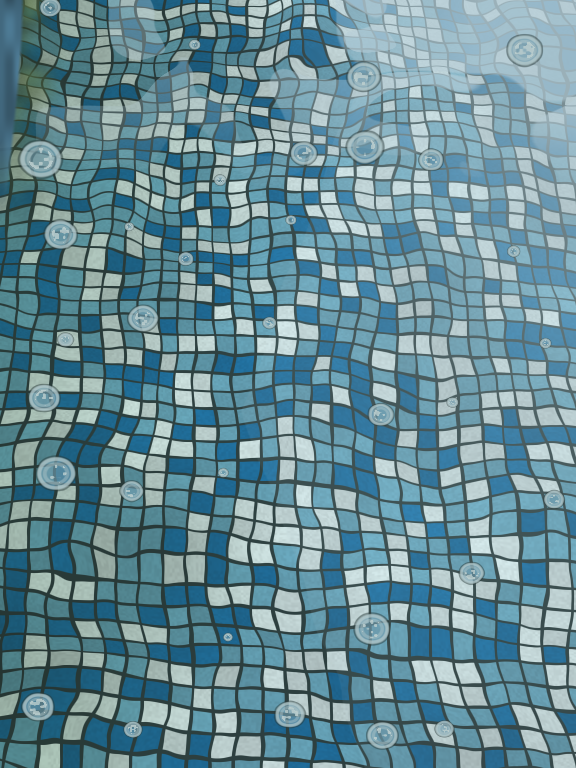
This texture is drawn by a Shadertoy shader. Its source:

```glsl
const float COLS = 24.0;          // tiles across the near edge
const float ROWS = 32.0;          // row density at the near edge
const float PERSPECTIVE = 0.32;   // shrinking of tiles toward the far edge
const float VANISH_X = 0.42;
const float ROW_TILT = 0.07;
const float GROUT = 0.066;        // half width, in tiles
const float BUBBLE_CELLS = 7.0;
const float BUBBLE_SHARE = 0.5;
const vec3 PALE = vec3(0.74, 0.81, 0.81);
const vec3 AQUA = vec3(0.36, 0.59, 0.67);
const vec3 BLUE = vec3(0.09, 0.39, 0.57);
const vec3 JOINT = vec3(0.15, 0.22, 0.22);
const vec3 SKY = vec3(0.72, 0.81, 0.85);
const vec3 SHADE = vec3(0.80, 0.84, 0.78);
const vec3 ALGAE = vec3(0.27, 0.34, 0.20);

float hash(vec2 p) {
    vec3 q = fract(vec3(p.xyx) * 0.1031);
    q += dot(q, q.yzx + 33.33);
    return fract((q.x + q.y) * q.z);
}

float noise(vec2 p) {
    vec2 i = floor(p), f = fract(p);
    f = f * f * f * (f * (f * 6.0 - 15.0) + 10.0);
    return mix(mix(hash(i), hash(i + vec2(1, 0)), f.x),
               mix(hash(i + vec2(0, 1)), hash(i + vec2(1, 1)), f.x), f.y);
}

vec2 noise2(vec2 p) {
    return vec2(noise(p + 40.0), noise(p + 97.3)) - 0.5;
}

// Refraction by the moving surface, stronger far away
vec2 ripple(vec2 p) {
    float far = smoothstep(0.75, 1.33, p.y);
    vec2 w = 0.036 * noise2(p * vec2(5.0, 6.0));
    w += 0.016 * noise2(p * vec2(13.0, 15.0) + 5.0);
    w += 0.005 * noise2(p * 31.0 + 11.0);
    w += far * 0.016 * noise2(p * vec2(14.0, 22.0) + 60.0);
    return w * (1.0 + 0.3 * far);
}

// Floor position in tiles
vec2 floorGrid(vec2 p) {
    p += ripple(p);
    p.y += ROW_TILT * (p.x - 0.5);
    float y = p.y * 0.75;
    float depth = 1.0 / (1.0 - PERSPECTIVE * y);
    return vec2((p.x - VANISH_X) * COLS, y * ROWS) * depth + vec2(100.3, 100.6);
}

vec3 mosaic(vec2 p) {
    vec2 g = floorGrid(p);
    vec2 id = floor(g), f = fract(g);
    float pick = hash(id + 7.0);
    vec3 tile = pick < 0.31 ? PALE : pick < 0.75 ? AQUA : BLUE;
    tile *= 0.92 + 0.14 * hash(id + 51.0);
    tile *= 0.96 + 0.08 * noise(g * 9.0);
    vec2 edge = min(f, 1.0 - f);
    vec2 aa = max(fwidth(g), vec2(0.001));
    float width = GROUT * (0.75 + 0.6 * noise(p * 24.0));
    vec2 face = smoothstep(width - 0.6 * aa, width + 0.6 * aa, edge);
    return mix(JOINT, tile, face.x * face.y);
}

// Shade near the left, glare toward the upper right
vec3 waterLight(vec3 col, vec2 p, float px) {
    float left = 1.0 - smoothstep(0.05, 0.65, p.x + 0.15 * noise(p * 3.0));
    col *= mix(vec3(1.0), SHADE, left);
    col *= 0.93 + 0.16 * noise(p * vec2(4.0, 5.0) + 20.0);
    float wash = smoothstep(0.35, 1.05, p.x) * smoothstep(0.2, 1.25, p.y);
    float panel = smoothstep(-px, px, p.x - 0.43 - 0.35 * abs(p.y - 0.62)
                  + 0.02 * noise(p * 12.0));
    vec2 wobble = 0.14 * noise2(p * vec2(8.0, 10.0));
    vec2 q = p + wobble;
    float sheet = smoothstep(0.0, 0.012, q.x - 0.60) * smoothstep(0.0, 0.012, q.y - 1.18);
    float streak = smoothstep(0.69, 0.73, noise(q * vec2(9.0, 13.0)))
                 * smoothstep(0.95, 1.25, p.y);
    float glare = 0.05 + 0.48 * wash + 0.07 * panel + 0.30 * sheet + 0.35 * streak;
    return mix(col, SKY, min(glare, 0.8));
}

// Mossy side wall at the far left
vec3 sideWall(vec3 col, vec2 p) {
    float rise = smoothstep(0.85, 1.33, p.y);
    float x = p.x + 0.05 * (noise(p * 16.0) - 0.5);
    float moss = rise * (1.0 - smoothstep(0.02, 0.12, x));
    col = mix(col, ALGAE * (0.6 + 0.9 * noise(p * 35.0)), 0.75 * moss);
    float wall = 1.0 - smoothstep(0.0, 0.008, p.x - 0.035 * rise);
    vec3 wallColor = vec3(0.24, 0.38, 0.46) * (0.7 + 0.6 * noise(p * vec2(60.0, 14.0)));
    return mix(col, wallColor, wall * smoothstep(0.95, 1.1, p.y));
}

vec3 bubbles(vec3 col, vec2 p, float px) {
    vec2 g = p * BUBBLE_CELLS, id = floor(g);
    if (hash(id + 13.0) > BUBBLE_SHARE) return col;
    float size = hash(id + 29.0);
    float r = mix(0.05, 0.25, size * size);
    vec2 jitter = vec2(hash(id + 3.0), hash(id + 71.0)) - 0.5;
    vec2 d = (g - id - 0.5 - jitter * (0.9 - 2.2 * r)) / (r * vec2(1.0, 0.88));
    float l = length(d) * (1.0 + 0.08 * (noise(d * 1.5 + id) - 0.5));
    float aa = px * BUBBLE_CELLS / r;
    float body = 1.0 - smoothstep(1.0 - aa, 1.0 + aa, l);
    float rim = 1.0 - smoothstep(0.06, 0.12 + aa, abs(l - 0.90));
    float core = 1.0 - smoothstep(0.05, 0.10 + aa, abs(l - 0.60));
    float outline = 1.0 - smoothstep(0.03, 0.07 + aa, abs(l - 1.04));
    float sparkle = smoothstep(0.58, 0.75, noise(d * 4.5 + id * 9.0)) * step(l, 0.6);
    col = mix(col, vec3(0.43, 0.60, 0.67), 0.65 * body);
    col = mix(col, JOINT, 0.5 * outline);
    col = mix(col, PALE, clamp(0.65 * rim + 0.4 * core + 0.8 * sparkle, 0.0, 0.9));
    return col;
}

void mainImage(out vec4 fragColor, in vec2 fragCoord) {
    vec2 p = fragCoord / iResolution.x;
    float px = 1.0 / iResolution.x;
    vec3 col = waterLight(mosaic(p), p, px);
    col = sideWall(col, p);
    col = bubbles(col, p, px);
    fragColor = vec4(clamp(col, 0.0, 1.0), 1.0);
}
```
